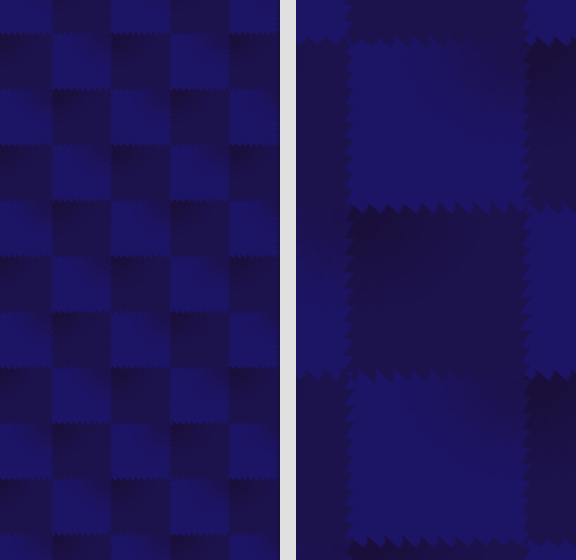
Left: the whole. Right: its middle third, enlarged.
Write a Shadertoy shader that draws this pattern.

```glsl
// A dim indigo checkerboard whose seams are cut into small leaning teeth.
// Layered sines warp the cell grid, a soft square wave gives the checks,
// and each cell darkens toward one upper corner.

const float PI = 3.14159265;
const vec2 PITCH = vec2(0.2109, 0.1988);    // cell size, canvas width = 1
const vec2 ORIGIN = vec2(0.185, 0.0911);    // lower left of the first whole cell

const vec3 BLUE = vec3(0.108, 0.080, 0.392);
const vec3 BLUE_SHADE = vec3(0.110, 0.068, 0.295);
const vec3 DARK = vec3(0.110, 0.070, 0.298);
const vec3 DARK_SHADE = vec3(0.100, 0.058, 0.225);

// Steep-sided wave in -1..1, one tooth per unit of t
float tooth(float t) {
    float a = 2.0 * PI * t;
    return 0.8 * sin(a) + 0.3 * sin(2.0 * a + 0.4);
}

// Slow change of tooth height along and between seams
float wear(vec2 g) {
    return 1.0 + 0.22 * sin(g.x * 5.3 + g.y * 2.1) + 0.18 * sin(g.y * 7.7 - g.x * 3.4);
}

// Push the grid across both seam directions
vec2 warpGrid(vec2 g, float teeth, float height) {
    float across = tooth(teeth * (g.x + 0.65 * g.y));
    float down = tooth(teeth * (g.y - 0.45 * g.x) + 0.3);
    return g + height * wear(g) * vec2(0.75 * down, across);
}

// Square wave with sides softened over the given width
vec2 softSquare(vec2 g, vec2 width) {
    return clamp(sin(PI * g) / (PI * width), -1.0, 1.0);
}

// Shade that grows toward a corner of the cell
float cornerShade(vec2 f, vec2 corner, vec2 reach) {
    float d = length((f - corner) / reach);
    return 1.0 - smoothstep(0.0, 1.0, d);
}

void mainImage(out vec4 fragColor, in vec2 fragCoord) {
    vec2 p = fragCoord / iResolution.xy * vec2(1.0, 2.0);
    vec2 pixel = vec2(1.0, 2.0) / iResolution.xy;
    vec2 grid = (p - ORIGIN) / PITCH;
    vec2 g = warpGrid(grid, 10.0, 0.032);
    vec2 f = fract(g);

    // Checks
    vec2 square = softSquare(g, max(pixel / PITCH, vec2(0.012)));
    float blueness = 0.5 + 0.5 * square.x * square.y;

    // Corner shading: right for blue cells, left for dark cells
    vec3 blue = mix(BLUE, BLUE_SHADE, cornerShade(f, vec2(1.0), vec2(0.75, 0.65)));
    vec3 dark = mix(DARK, DARK_SHADE, cornerShade(f, vec2(0.0, 1.0), vec2(0.85, 0.7)));

    // Thin toothed shadow down the right border
    float border = p.x + 0.005 * tooth(10.0 * grid.y);
    float shadow = smoothstep(0.986, 0.996, border);

    vec3 color = mix(dark, blue, blueness);
    fragColor = vec4(mix(color, DARK_SHADE, 0.65 * shadow), 1.0);
}
```
